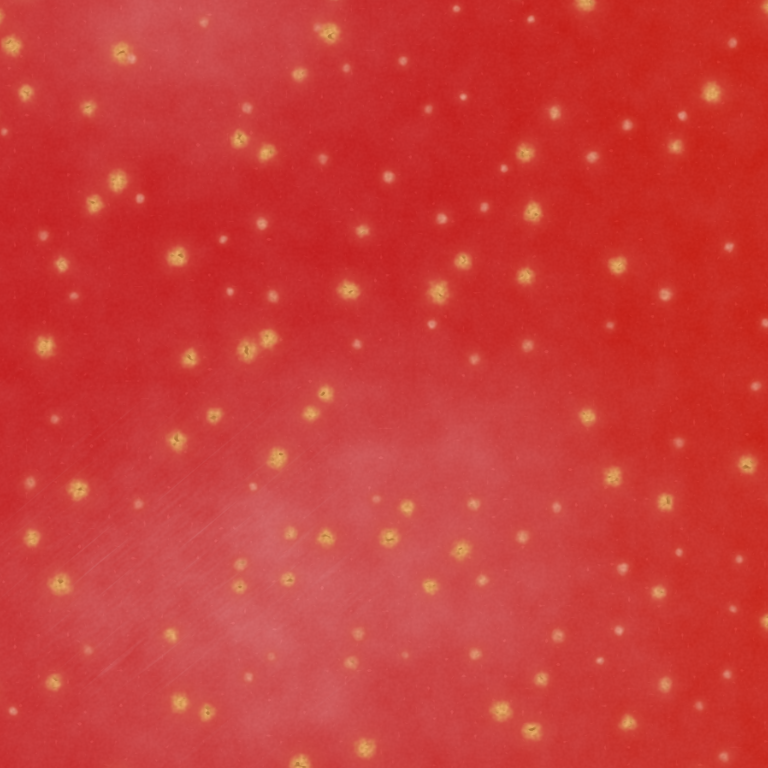
Write a three.js fragment shader that draws this texture.

```glsl
// Glossy red skin with mottled pink haze and scattered soft yellow specks.
// Layered gradient noise tints the skin and stretched noise draws hairline
// scratches; a jittered grid places blurred specks with dark pits and halos.

varying vec2 vUv;

vec2 hash2(vec2 p) {
  vec3 q = fract(vec3(p.xyx) * vec3(0.1031, 0.1030, 0.0973));
  q += dot(q, q.yzx + 33.33);
  return fract((q.xx + q.yz) * q.zy);
}

float cornerSlope(vec2 cell, vec2 offset) {
  float angle = 6.2832 * hash2(cell).x;
  return dot(vec2(cos(angle), sin(angle)), offset);
}

// Gradient noise, roughly -0.7 to 0.7
float gradientNoise(vec2 p) {
  vec2 i = floor(p), f = fract(p);
  vec2 w = f * f * f * (f * (f * 6.0 - 15.0) + 10.0);
  vec2 e = vec2(1.0, 0.0);
  return mix(
    mix(cornerSlope(i, f), cornerSlope(i + e.xy, f - e.xy), w.x),
    mix(cornerSlope(i + e.yx, f - e.yx), cornerSlope(i + e.xx, f - e.xx), w.x),
    w.y);
}

float fbm(vec2 p) {
  float sum = 0.0, gain = 1.0;
  for (int i = 0; i < 4; i++) {
    sum += gain * gradientNoise(p);
    p = mat2(1.6, 1.2, -1.2, 1.6) * p + 17.3;
    gain *= 0.55;
  }
  return sum;
}

float glow(vec2 p, vec2 center, vec2 size) {
  vec2 d = (p - center) / size;
  return exp(-dot(d, d));
}

vec3 skin(vec2 p) {
  // Broad pink sheen at the lower left and the top left
  vec2 q = p + 0.06 * vec2(fbm(p * 4.0 + 40.0), fbm(p * 4.0 + 71.0));
  float sheen = 0.86 * glow(q, vec2(0.32, 0.19), vec2(0.33, 0.25))
              + 0.72 * glow(q, vec2(0.22, 0.98), vec2(0.23, 0.16))
              + 0.36 * glow(q, vec2(0.54, 0.40), vec2(0.23, 0.16))
              + 0.26 * glow(q, vec2(0.78, 0.16), vec2(0.2, 0.3));
  float haze = 0.09 + sheen * (0.92 + 0.3 * fbm(p * 7.0 + 5.0));
  haze += 0.15 * fbm(p * 13.0) + 0.08 * fbm(p * 38.0 + 9.0);

  // Hairline scratches climbing to the right through the sheen
  vec2 along = vec2(0.77 * p.x + 0.64 * p.y, 0.77 * p.y - 0.64 * p.x);
  float hair = gradientNoise(along * vec2(7.0, 150.0) + 3.0);
  float streak = gradientNoise(along * vec2(45.0, 210.0) + 23.0);
  float scratchArea = glow(p, vec2(0.2, 0.27), vec2(0.26, 0.22));
  haze += scratchArea * (0.07 * hair + 0.12 * streak + 0.2 * smoothstep(0.3, 0.55, hair));

  vec3 red = mix(vec3(0.765, 0.125, 0.13), vec3(0.78, 0.14, 0.1),
                 smoothstep(0.4, 1.0, p.x));
  vec3 color = mix(red, vec3(0.82, 0.375, 0.38), clamp(haze, -0.08, 1.1));

  // Fine grain with a few brighter flecks
  float grain = gradientNoise(p * 190.0) + 0.5 * gradientNoise(p * 310.0 + 8.0);
  float fleck = smoothstep(0.38, 0.62, gradientNoise(p * 130.0 + 90.0));
  return color + 0.02 * grain + 0.05 * fleck;
}

vec3 addSpeck(vec3 color, vec2 p, vec2 cell) {
  vec2 place = hash2(cell + 11.0), kind = hash2(cell + 57.0);
  if (kind.y > 0.9) return color;
  vec2 d = p - (cell + 0.02 + 0.96 * place) / 12.0;
  float radius = mix(0.0055, 0.0165, pow(kind.x, 1.5));
  float large = smoothstep(0.007, 0.013, radius);

  // Lumpy outline, then wide halo, blurred body and pitted middle
  d += 0.28 * radius * vec2(gradientNoise(p * 70.0 + 4.0), gradientNoise(p * 70.0 + 52.0));
  float dist = length(d) / radius + 0.14 * gradientNoise(p * 170.0);
  float halo = exp(-0.5 * dist * dist);
  float body = 1.0 - smoothstep(0.2, 1.2, dist);
  float middle = 1.0 - smoothstep(0.1, 0.8, dist);
  float pit = smoothstep(0.08, 0.42, gradientNoise(p * vec2(120.0, 170.0) + cell));

  vec3 flesh = mix(vec3(0.88, 0.58, 0.5), vec3(0.88, 0.64, 0.37), large);
  flesh += 0.1 * gradientNoise(p * 210.0 + 31.0);
  color = mix(color, vec3(0.83, 0.38, 0.29), 0.62 * halo);
  color = mix(color, flesh, body * mix(0.45 + 0.45 * kind.y, 0.95, large));
  return mix(color, vec3(0.58, 0.34, 0.13), 0.6 * pit * middle * large);
}

void main() {
  vec3 color = skin(vUv);
  vec2 home = floor(vUv * 12.0);
  for (int y = -1; y <= 1; y++) {
    for (int x = -1; x <= 1; x++) {
      color = addSpeck(color, vUv, home + vec2(float(x), float(y)));
    }
  }
  gl_FragColor = vec4(clamp(color, 0.0, 1.0), 1.0);
}
```
